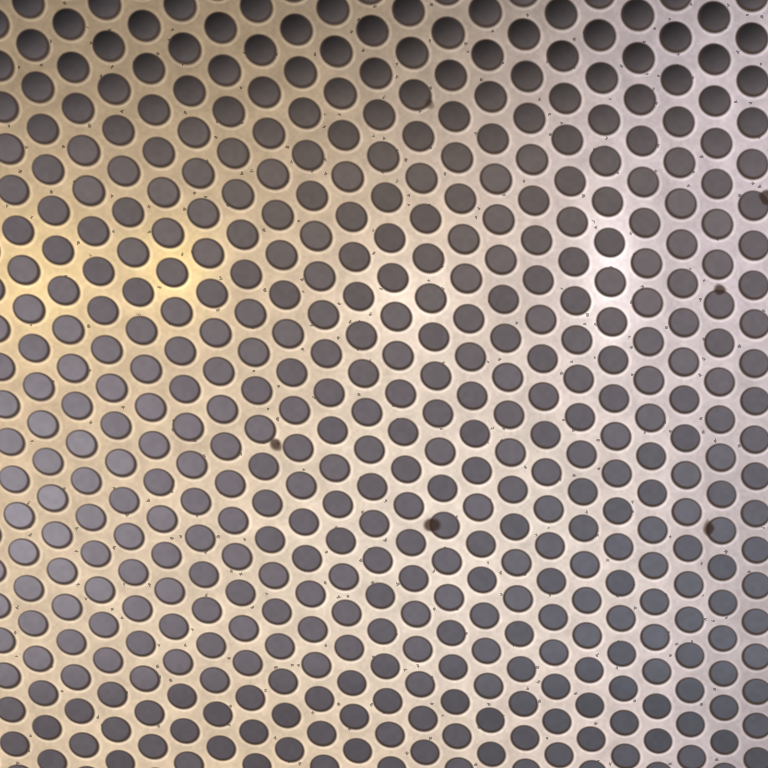
Give the GLSL for this texture, as a three.js fragment shader.

```glsl
// Perforated metal sheet: staggered round holes seen in slight perspective, under warm and cool light.
#define HOLE_RADIUS 0.375
#define EDGE_SOFT 0.035
#define COLUMN_STEP 0.87
#define TAPER 0.00657
#define JITTER 0.025
#define BOW 0.0065
#define WARM_METAL vec3(0.84, 0.735, 0.60)
#define COOL_METAL vec3(0.81, 0.755, 0.77)
#define PALE_METAL vec3(0.94, 0.885, 0.83)
#define HOLE_GREY vec3(0.43, 0.40, 0.42)
#define HOLE_PALE vec3(0.60, 0.57, 0.60)
#define WALL_BROWN vec3(0.27, 0.22, 0.19)

varying vec2 vUv;

float hash(vec2 p) {
  vec3 q = fract(vec3(p.xyx) * 0.1031);
  q += dot(q, q.yzx + 33.33);
  return fract((q.x + q.y) * q.z);
}

float noise(vec2 p) {
  vec2 i = floor(p), f = fract(p);
  f = f * f * (3.0 - 2.0 * f);
  return mix(mix(hash(i), hash(i + vec2(1.0, 0.0)), f.x),
             mix(hash(i + vec2(0.0, 1.0)), hash(i + 1.0), f.x), f.y);
}

float fbm(vec2 p) {
  float sum = 0.0, gain = 0.5;
  for (int i = 0; i < 4; i++) {
    sum += gain * noise(p);
    p = p * 2.03 + 17.0;
    gain *= 0.5;
  }
  return sum;
}

float glow(vec2 p, vec2 centre, vec2 size) {
  vec2 d = (p - centre) / size;
  return exp(-dot(d, d));
}

// Scattered dark marks, at most one per grid cell
float specks(vec2 p, float cells, float chance, float size) {
  vec2 g = p * cells, id = floor(g);
  vec2 centre = 0.25 + 0.5 * vec2(hash(id + 3.1), hash(id + 8.7));
  float ragged = length(fract(g) - centre) + size * (noise(g * 9.0) - 0.5);
  return step(hash(id + 21.0), chance) * (1.0 - smoothstep(size * 0.4, size, ragged));
}

// Sheet position (y down) to column and row, undoing the perspective
vec2 toLattice(vec2 p) {
  p.x -= BOW * 4.0 * p.x * (1.0 - p.x) * smoothstep(0.0, 0.4, p.y);
  vec2 d = p - vec2(0.0430, 0.0586);
  vec2 across = vec2(0.04927, 0.00104);
  vec2 down = vec2(0.00684, 0.05573) - TAPER * p;
  float det = across.x * down.y - across.y * down.x;
  return vec2(d.x * down.y - d.y * down.x, across.x * d.y - across.y * d.x) / det;
}

// Offset from the nearest hole centre (xy) and a random value for that hole (z)
vec3 nearestHole(vec2 lattice) {
  vec3 best = vec3(9.0);
  for (int n = -1; n <= 1; n++) {
    float column = floor(lattice.x + 0.5) + float(n);
    float stagger = 0.5 * mod(column, 2.0);
    float row = floor(lattice.y + stagger + 0.5);
    vec2 id = vec2(column, row) + 50.0;
    vec2 q = (lattice - vec2(column, row - stagger)) * vec2(COLUMN_STEP, 1.0);
    q += JITTER * (vec2(hash(id), hash(id + 13.0)) - 0.5);
    if (length(q) < length(best.xy)) best = vec3(q, hash(id + 29.0));
  }
  return best;
}

vec3 metalColor(vec2 p) {
  float cool = smoothstep(0.3, 0.95, p.x + 0.15 * (fbm(p * 5.0) - 0.5));
  vec3 color = mix(WARM_METAL, COOL_METAL, cool);
  float pale = glow(p, vec2(0.58, 0.70), vec2(0.34, 0.32)) + 0.35 * glow(p, vec2(0.1, 0.85), vec2(0.25));
  color = mix(color, PALE_METAL, 0.75 * min(pale, 1.0));
  color *= mix(0.73, 1.0, smoothstep(0.0, 0.40, p.y + 0.25 * p.x * p.x));
  color *= 1.0 - 0.12 * smoothstep(0.8, 1.0, p.x) * smoothstep(0.3, 0.9, p.y);
  // Reflected lights
  color += vec3(0.20, 0.17, 0.04) * glow(p, vec2(0.23, 0.35), vec2(0.05, 0.06));
  color += vec3(0.13, 0.11, 0.03) * glow(p, vec2(0.04, 0.36), vec2(0.12, 0.10));
  color += 0.22 * glow(p, vec2(0.795, 0.36), vec2(0.04, 0.09));
  color += 0.13 * glow(p, vec2(0.53, 0.39), vec2(0.07));
  // Mottling and grime
  color *= 0.91 + 0.18 * fbm(p * 38.0);
  color *= 0.97 + 0.06 * noise(p * 230.0);
  return color * (1.0 - 0.35 * specks(p, 65.0, 0.16, 0.17));
}

vec3 holeColor(vec2 p, vec2 q, float seed) {
  vec3 color = mix(HOLE_GREY, vec3(0.41, 0.37, 0.35), glow(p, vec2(0.45, 0.2), vec2(0.45, 0.25)));
  color = mix(color, HOLE_PALE, glow(p, vec2(0.0, 0.66), vec2(0.25, 0.24)));
  color = mix(color, vec3(0.39, 0.40, 0.44), 0.8 * glow(p, vec2(0.9, 0.85), vec2(0.35, 0.3)));
  color *= 1.0 - 0.14 * smoothstep(0.84, 0.93, p.y);
  float topShade = 1.0 - smoothstep(0.02, 0.24, p.y);
  color *= 1.0 - topShade * (0.38 - 0.85 * dot(q, vec2(0.5, 0.85)));
  color *= 0.94 + 0.12 * seed + 0.06 * (noise(p * 150.0) - 0.5);
  // Thickness of the sheet around the opening
  vec2 shift = vec2(mix(-0.022, 0.018, p.x), -0.022);
  float wall = smoothstep(-0.05, 0.025, length(q - shift) - HOLE_RADIUS + 0.035);
  return mix(color, WALL_BROWN, 0.82 * wall);
}

void main() {
  vec2 p = vec2(vUv.x, 1.0 - vUv.y);
  vec3 hole = nearestHole(toLattice(p));
  float radius = HOLE_RADIUS + 0.012 * (hole.z - 0.5);
  float edge = length(hole.xy) - radius;

  // Bevelled lip, brighter towards the lower right
  vec3 metal = metalColor(p);
  float lip = exp(-pow((edge - 0.055) / 0.03, 2.0));
  metal += lip * (0.045 + 0.11 * dot(hole.xy, vec2(0.6, 0.8)));

  vec3 color = mix(holeColor(p, hole.xy, hole.z), metal, smoothstep(-EDGE_SOFT, EDGE_SOFT, edge));
  color = mix(color, vec3(0.22, 0.16, 0.13), 0.75 * specks(p + 0.03, 9.0, 0.07, 0.09));
  gl_FragColor = vec4(clamp(color, 0.0, 1.0), 1.0);
}
```
